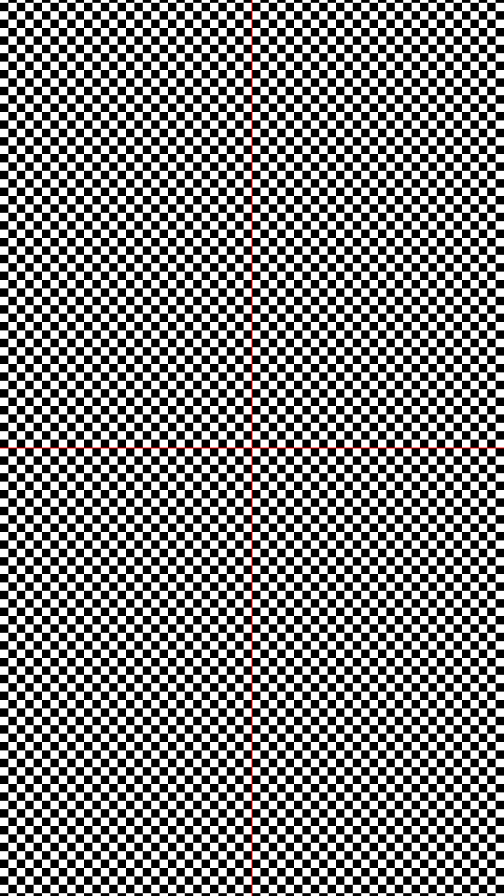
A Shadertoy shader for this pattern:

```glsl
// Black and white checkerboard, 60 squares across and centred on the canvas,
// crossed by one hairline red axis in each direction.
// Squares and axes are box-filtered analytically over each pixel's footprint.

// Integral of a square wave that is -1 on even cells and +1 on odd cells.
vec2 squareWaveIntegral(vec2 x)
{
    return abs(mod(x, 2.0) - 1.0);
}

// Pixel-averaged checker: 0 where the cell indices sum to even, 1 where odd.
float checker(vec2 cell, float pixel)
{
    vec2 wave = (squareWaveIntegral(cell + 0.5 * pixel)
               - squareWaveIntegral(cell - 0.5 * pixel)) / pixel;
    return 0.5 - 0.5 * wave.x * wave.y;
}

// Share of the pixel covered by the lines x = 0 and y = 0.
float axes(vec2 cell, float pixel, float halfWidth)
{
    vec2 overlap = min(cell + 0.5 * pixel, halfWidth)
                 - max(cell - 0.5 * pixel, -halfWidth);
    vec2 coverage = clamp(overlap / pixel, 0.0, 1.0);
    return max(coverage.x, coverage.y);
}

void mainImage(out vec4 fragColor, in vec2 fragCoord)
{
    // Units are squares, measured from the centre of the canvas.
    float pixel = 60.0 / iResolution.x;
    vec2 cell = (fragCoord - 0.5 * iResolution.xy) * pixel;

    vec3 color = vec3(checker(cell, pixel));
    color = mix(color, vec3(1.0, 0.0, 0.0), axes(cell, pixel, 0.0533));

    fragColor = vec4(color, 1.0);
}
```
